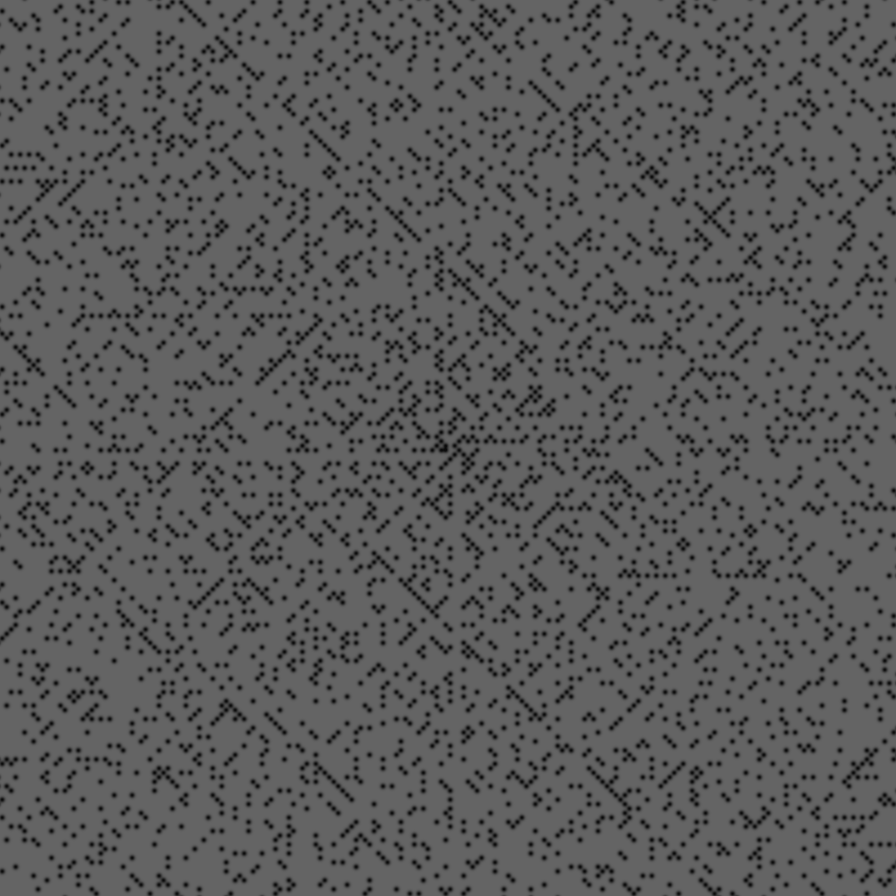
Reproduce this texture procedurally as a WebGL 2 fragment shader.

```glsl
#version 300 es
precision highp float;
precision highp int;

uniform vec2 u_resolution;
out vec4 fragColor;

const float CELLS = 200.0;
const ivec2 SPIRAL_CENTER = ivec2(100, 99);
const vec3 GROUND = vec3(0.392);
const vec3 INK = vec3(0.045);

// Number held by a cell when counting outward in a square spiral:
// first step left, then clockwise. The center cell holds 1.
int spiralNumber(ivec2 cell) {
    int x = -cell.x;
    int y = cell.y;
    int ring = max(abs(x), abs(y));
    int square = 4 * ring * ring;
    if (y == -ring) return square + 3 * ring + 1 + x;
    if (y == ring) return square - ring + 1 - x;
    if (x == -ring) return square + ring + 1 - y;
    return square - 3 * ring + 1 + y;
}

// Trial division by odd numbers.
bool isPrime(int number) {
    if (number < 4) return number > 1;
    if (number % 2 == 0) return false;
    for (int divisor = 3; divisor < 256; divisor += 2) {
        if (divisor * divisor > number) break;
        if (number % divisor == 0) return false;
    }
    return true;
}

// Soft round dot, with offset and spread measured in cells.
float softDot(vec2 offset, float spread) {
    return exp(-dot(offset, offset) / (2.0 * spread * spread));
}

// Sum of the dots in the surrounding cells.
float dotCoverage(vec2 position, float spread) {
    ivec2 home = ivec2(floor(position));
    float coverage = 0.0;
    for (int j = -1; j <= 1; j++) {
        for (int i = -1; i <= 1; i++) {
            ivec2 cell = home + ivec2(i, j);
            if (isPrime(spiralNumber(cell - SPIRAL_CENTER))) {
                coverage += softDot(position - vec2(cell) - 0.5, spread);
            }
        }
    }
    return min(coverage, 1.0);
}

void main() {
    vec2 uv = gl_FragCoord.xy / u_resolution;
    float coverage = dotCoverage(uv * CELLS, 0.415);
    fragColor = vec4(mix(GROUND, INK, coverage), 1.0);
}
```
